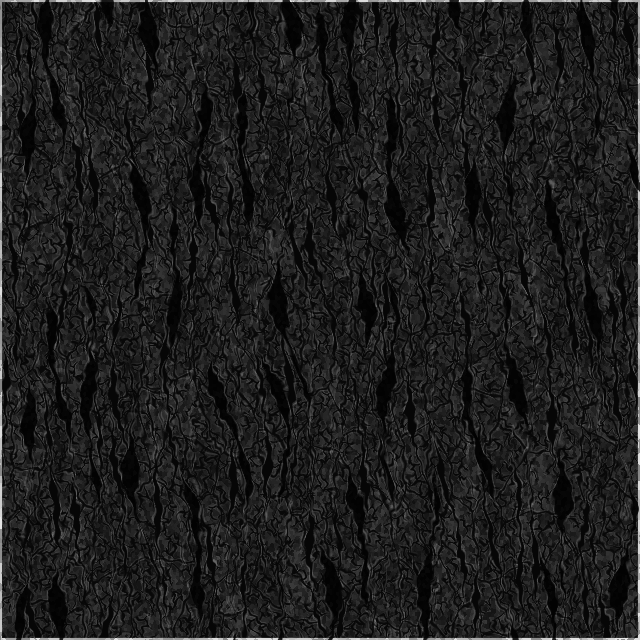
A Shadertoy shader for this texture:

```glsl
vec2 hash2(vec2 c) {
    return fract(sin(vec2(dot(c, vec2(127.1, 311.7)), dot(c, vec2(269.5, 183.3)))) * 43758.5);
}

// Cellular noise: x = distance to the cell border in canvas units, y = random value of the cell
vec2 cells(vec2 p, vec2 freq) {
    vec2 base = floor(p * freq), local = fract(p * freq);
    vec2 nearest = vec2(9.0), second = vec2(9.0);
    float id = 0.0;
    for (int j = -1; j <= 1; j++)
    for (int i = -1; i <= 1; i++) {
        vec2 cell = vec2(i, j);
        vec2 h = hash2(base + cell);
        vec2 r = cell + h - local;
        if (dot(r, r) < dot(nearest, nearest)) {
            second = nearest;
            nearest = r;
            id = fract(h.x * 7.3 + h.y * 3.1);
        } else if (dot(r, r) < dot(second, second)) {
            second = r;
        }
    }
    float gap = dot(second, second) - dot(nearest, nearest);
    return vec2(gap / (2.0 * length((second - nearest) * freq) + 1e-4), id);
}

// Signed distance to wandering upright strands that swell and pinch out
float strands(vec2 p, float count, float thin, float thick) {
    float d = 1.0;
    for (int i = -1; i <= 1; i++) {
        float column = floor(p.x * count) + float(i);
        vec2 h = hash2(vec2(column, count));
        float wander = sin(p.y * 8.0 + h.y * 40.0) + 0.5 * sin(p.y * 21.0 + h.x * 50.0);
        float x = (column + 0.2 + 0.6 * h.x + 0.25 * wander) / count;
        float swell = 0.5 + 0.3 * sin(p.y * (9.0 + 9.0 * h.x) + h.y * 60.0)
                    + 0.2 * sin(p.y * 43.0 + h.x * 70.0);
        d = min(d, abs(p.x - x) - mix(thin, thick, swell * swell));
    }
    return d;
}

// Soft line centred at a given distance
float band(float d, float centre, float width) {
    return 1.0 - smoothstep(0.0, width, abs(d - centre));
}

// Smooth irregular variation between 0 and 1
float waves(vec2 p) {
    float s = sin(p.x + 1.7 * sin(p.y * 0.7)) + sin(p.y * 1.3 + 2.1 * sin(p.x * 0.6 + 1.0));
    return 0.5 + 0.25 * s;
}

void mainImage(out vec4 fragColor, in vec2 fragCoord) {
    vec2 uv = fragCoord / iResolution.xy;

    // Lean the grain, then roughen it
    vec2 p = uv;
    p.x += 0.07 * uv.y + 0.006 * sin(uv.y * 13.0 + 3.0 * sin(uv.x * 7.0));
    p.x += 0.0022 * sin(uv.y * 67.0 + 5.0 * sin(uv.x * 29.0));
    p += 0.0017 * sin(uv.yx * vec2(190.0, 230.0) + 4.0 * sin(uv * 83.0));

    float furrow = strands(p, 15.0, -0.003, 0.0115);
    float seam = strands(p + 0.37, 29.0, -0.0016, 0.0046);
    vec2 plate = cells(p + 3.7, vec2(25.0, 11.0));
    vec2 flake = cells(p + 0.0018 * sin(p.yx * 430.0), vec2(80.0, 54.0));
    vec2 grain = cells(uv + 5.3, vec2(210.0, 160.0));

    // Grainy bark surface in lighter and darker patches
    float patches = 0.6 * waves(p * vec2(52.0, 19.0)) + 0.4 * plate.y;
    float tone = 0.135 + 0.13 * (grain.y - 0.5) + 0.03 * (flake.y - 0.5);
    tone *= mix(0.68, 1.26, patches);

    // Fine broken cracks with faint light lips, denser in dark patches
    float broken = smoothstep(0.25, 0.55, waves(p * vec2(170.0, 110.0)) + 0.35 * (0.5 - patches));
    tone += 0.055 * broken * band(flake.x, 0.0029, 0.0014);
    tone = mix(tone, 0.03, broken * (1.0 - smoothstep(0.0006, 0.0021, flake.x)));

    // Thin cross cracks around the plates
    float rimBreak = smoothstep(0.2, 0.6, waves(p.yx * vec2(150.0, 110.0) + 2.0));
    tone += 0.09 * rimBreak * band(plate.x, 0.0028, 0.0015);
    tone = mix(tone, 0.03, 0.9 * (1.0 - smoothstep(0.0005, 0.0020, plate.x)));

    // Upright seams: dark line beside a thin light rim
    tone += 0.12 * rimBreak * band(seam, 0.0025, 0.0016);
    tone = mix(tone, 0.025, 1.0 - smoothstep(0.0, 0.0015, seam));

    // Deep furrows with shaded shoulders
    tone *= mix(0.72, 1.0, smoothstep(0.0, 0.009, furrow));
    tone += 0.13 * rimBreak * band(furrow, 0.0026, 0.0016);
    float deep = 1.0 - smoothstep(-0.0005, 0.0014, furrow);
    tone = mix(tone, 0.008 + 0.025 * grain.y * grain.y, deep);

    // Pale worn margin, interrupted by the furrows
    vec2 side = min(uv, 1.0 - uv);
    float margin = 1.0 - smoothstep(0.0026, 0.0042, min(side.x, side.y));
    float pale = mix(0.52, 0.9, flake.y) * (1.0 - 0.85 * deep);
    tone = mix(tone, pale, margin);

    fragColor = vec4(vec3(clamp(tone, 0.0, 1.0)), 1.0);
}
```
